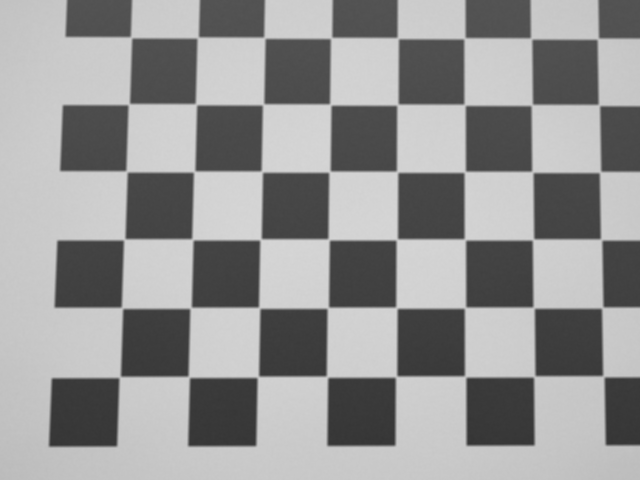
Write a WebGL 2 fragment shader that draws this pattern.

```glsl
#version 300 es
precision highp float;
// Softly focused grey checkerboard on paper, seen at a slight tilt, with uneven light.

uniform vec2 u_resolution;
out vec4 fragColor;

const float CELL = 0.145;       // square side, in canvas heights
const float HALF_SIDE = 0.489;  // half side of a dark square, in cells
const float BLUR = 0.032;       // half width of the soft edge, in cells

vec2 hashGradient(vec2 cell) {
  vec2 h = vec2(dot(cell, vec2(127.1, 311.7)), dot(cell, vec2(269.5, 183.3)));
  return 2.0 * fract(sin(h) * 43758.5) - 1.0;
}

float gradientNoise(vec2 p) {
  vec2 i = floor(p), f = fract(p);
  vec2 w = f * f * f * (f * (f * 6.0 - 15.0) + 10.0);
  vec2 right = vec2(1.0, 0.0), up = vec2(0.0, 1.0);
  float a = dot(hashGradient(i), f);
  float b = dot(hashGradient(i + right), f - right);
  float c = dot(hashGradient(i + up), f - up);
  float d = dot(hashGradient(i + 1.0), f - 1.0);
  return mix(mix(a, b, w.x), mix(c, d, w.x), w.y);
}

// Canvas position to board coordinates: one unit per square, (0,0) at the lower left corner
vec2 boardCoords(vec2 p) {
  float rise = p.y + 0.006 * p.x * (p.y - 0.45) - 0.0677;
  float row = rise / 0.1462;
  row += 0.0046 * row * row;
  float columnWidth = CELL - 0.0071 * rise;
  return vec2(5.7 + (p.x - 0.927) / columnWidth, row);
}

// Coverage of one blurred square centred at the origin
float softSquare(vec2 q, float halfSide, float blur) {
  vec2 edge = 1.0 - smoothstep(-blur, blur, abs(q) - halfSide);
  return edge.x * edge.y;
}

// Dark squares on even cells; the board ends at its left and lower borders
float checkerInk(vec2 board, float blur) {
  float ink = 0.0;
  for (int y = -1; y <= 1; y++) {
    for (int x = -1; x <= 1; x++) {
      vec2 cell = floor(board) + vec2(x, y);
      float isDark = 1.0 - mod(cell.x + cell.y, 2.0);
      float onBoard = step(0.0, min(cell.x, cell.y));
      ink += isDark * onBoard * softSquare(board - cell - 0.5, HALF_SIDE, blur);
    }
  }
  return min(ink, 1.0);
}

// Paper brightness: a broad bright centre fading to the corners, with faint ripples
float paperShade(vec2 p) {
  vec2 fromLight = (p - vec2(0.68, 0.58)) * vec2(0.85, 1.0);
  float ripple = 0.012 * gradientNoise(p * vec2(5.0, 7.0));
  return 0.83 - 0.14 * dot(fromLight, fromLight) + ripple;
}

// Ink brightness: haze lifts the dark squares towards the top
float inkShade(vec2 p) {
  return mix(0.205, 0.325, p.y) + 0.008 * gradientNoise(p * 6.0 + 20.0);
}

void main() {
  vec2 p = gl_FragCoord.xy / u_resolution.y;
  float pixel = 1.0 / (u_resolution.y * CELL);
  float ink = checkerInk(boardCoords(p), max(BLUR, pixel));
  float grain = 0.010 * gradientNoise(p * 170.0) + 0.008 * gradientNoise(p * 75.0);
  float shade = mix(paperShade(p), inkShade(p), ink) + grain;
  fragColor = vec4(vec3(shade), 1.0);
}
```
